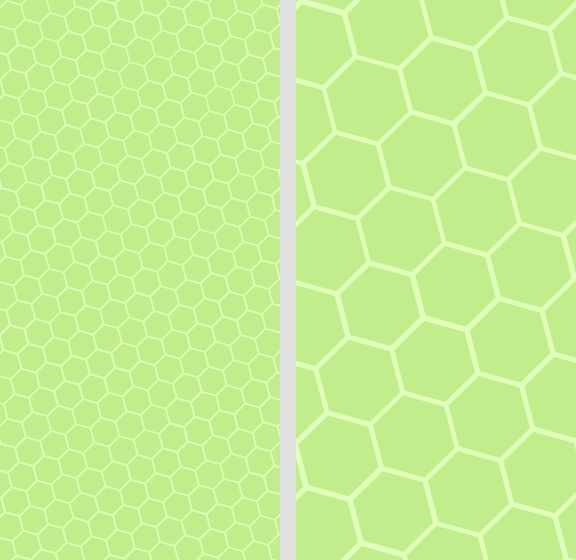
Left: the whole. Right: its middle third, enlarged.
Write a Shadertoy shader that draws this pattern.

```glsl
// Tilted honeycomb of light green hexagons parted by thin pale lines.

// Offset from the nearest hexagon centre; neighbours are one unit apart.
vec2 hexOffset(vec2 p) {
    vec2 period = vec2(1.0, sqrt(3.0));
    vec2 a = p - period * round(p / period);
    vec2 b = p - period * (floor(p / period) + 0.5);
    return dot(a, a) < dot(b, b) ? a : b;
}

// Distance from the centre measured towards the sides, 0.5 on the cell border.
float hexRadius(vec2 p) {
    p = abs(p);
    return max(p.x, dot(p, vec2(0.5, 0.5 * sqrt(3.0))));
}

float hash(vec2 cell) {
    return fract(sin(dot(cell, vec2(12.99, 78.23))) * 437.58);
}

void mainImage(out vec4 fragColor, in vec2 fragCoord) {
    // Canvas widths, turned and scaled so that one unit is one cell
    float spacing = 0.0927;
    float tilt = radians(14.5);
    mat2 turn = mat2(cos(tilt), -sin(tilt), sin(tilt), cos(tilt));
    vec2 p = turn * (fragCoord / iResolution.x - vec2(0.418, 1.214)) / spacing;
    float pixel = 1.0 / (iResolution.x * spacing);

    // Each cell is inset by half a line, with a slight change per cell
    vec2 offset = hexOffset(p);
    vec2 cell = round((p - offset) * vec2(2.0, 2.0 / sqrt(3.0)));
    float inset = 0.032 + 0.012 * (hash(cell) - 0.5);
    float edge = hexRadius(offset) - (0.5 - inset);
    float line = smoothstep(-0.6 * pixel, 0.6 * pixel, edge);

    vec3 fillColor = vec3(0.76, 0.93, 0.55);
    vec3 lineColor = vec3(0.88, 1.0, 0.73);
    fragColor = vec4(mix(fillColor, lineColor, line), 1.0);
}
```
